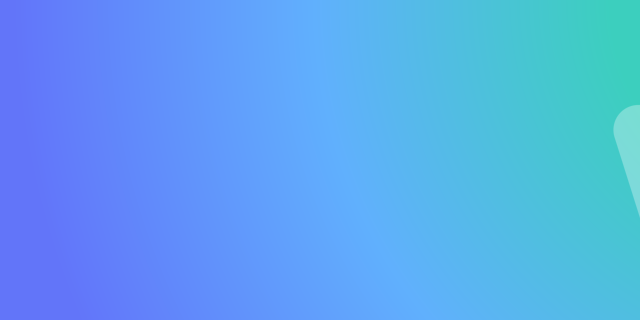
This background is drawn by a WebGL 2 fragment shader. Its source:

```glsl
#version 300 es
precision highp float;
// Wide radial blend from teal through sky blue to indigo, with a pale rounded panel at the right edge.

uniform vec2 u_resolution;
out vec4 outColor;

const vec3 TEAL = vec3(0.235, 0.812, 0.745);
const vec3 SKY = vec3(0.378, 0.690, 0.992);
const vec3 INDIGO = vec3(0.384, 0.460, 0.978);

float ramp(float from, float to, float x) {
    return clamp((x - from) / (to - from), 0.0, 1.0);
}

// Three colour stops spread along the distance from the centre.
vec3 radialGradient(vec2 p, vec2 center, vec3 stops) {
    float d = distance(p, center);
    vec3 inner = mix(TEAL, SKY, ramp(stops.x, stops.y, d));
    return mix(inner, INDIGO, ramp(stops.y, stops.z, d));
}

// Signed distance to a rounded corner: flat top, side running along sideDir.
float roundedCorner(vec2 p, vec2 center, vec2 sideDir, float radius) {
    vec2 q = p - center;
    vec2 sideNormal = vec2(sideDir.y, -sideDir.x);
    float d = length(q);
    if (dot(q, sideDir) > 0.0) d = dot(q, sideNormal);
    else if (q.x > 0.0) d = q.y;
    return d - radius;
}

float fillMask(float d, float pixel) {
    return 1.0 - smoothstep(-0.75 * pixel, 0.75 * pixel, d);
}

void main() {
    // Canvas height is one unit.
    vec2 p = gl_FragCoord.xy / u_resolution.y;
    float pixel = 1.0 / u_resolution.y;

    vec3 color = radialGradient(p, vec2(2.56, 1.0), vec3(0.651, 1.576, 2.513));

    // Translucent white panel.
    vec2 sideDir = normalize(vec2(0.301, -0.954));
    float panel = roundedCorner(p, vec2(1.995, 0.594), sideDir, 0.078);
    color = mix(color, vec3(1.0), 0.31 * fillMask(panel, pixel));

    outColor = vec4(color, 1.0);
}
```
